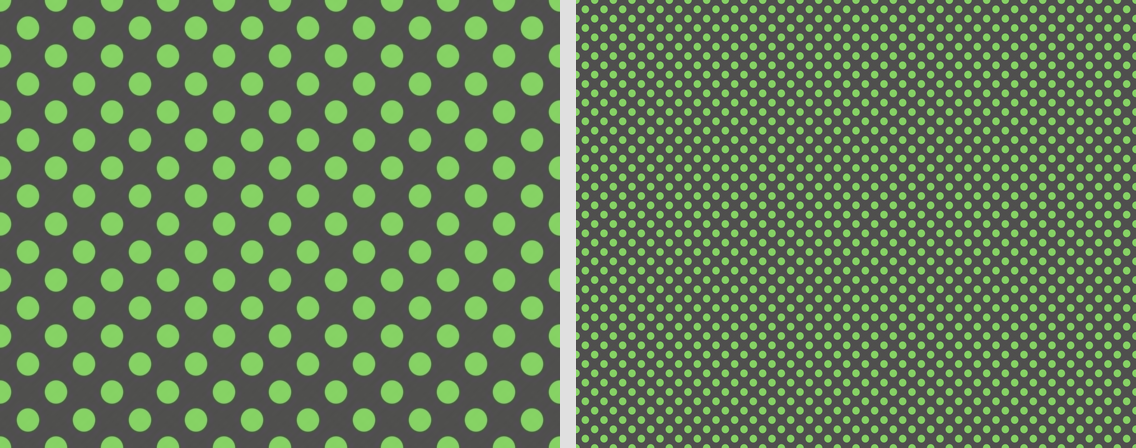
Left: one tile. Right: repeated 3 by 3.
A WebGL 2 fragment shader for this pattern:

```glsl
#version 300 es
precision highp float;

uniform vec2 u_resolution;
out vec4 fragColor;

const float TAU = 6.2831853;

// Signed distance, in cells, to the nearest dot of a staggered lattice
float dotDistance(vec2 p) {
    vec2 corner = fract(p + 0.5) - 0.5;
    vec2 center = fract(p) - 0.5;
    vec2 q = dot(corner, corner) < dot(center, center) ? corner : center;
    return (length(q / vec2(0.2, 0.208)) - 1.0) * 0.204;
}

// Layered sines with whole frequencies, so the mottling wraps
float mottle(vec2 uv) {
    vec2 t = uv * TAU;
    float n = sin(t.x * 43.0 + 2.0 * sin(t.y * 17.0));
    n += sin(t.y * 37.0 + 2.0 * sin(t.x * 23.0));
    n += sin(t.x * 71.0 - t.y * 59.0);
    return n / 3.0;
}

void main() {
    vec2 uv = gl_FragCoord.xy / u_resolution;
    vec2 cells = vec2(10.0, 8.0);
    float d = dotDistance(uv * cells);
    float grain = mottle(uv);
    float soft = max(0.016, 0.8 * cells.x / u_resolution.x);

    vec3 charcoal = vec3(0.31, 0.31, 0.302);
    vec3 plum = vec3(0.32, 0.30, 0.33);
    vec3 moss = vec3(0.27, 0.35, 0.24);
    vec3 green = vec3(0.525, 0.825, 0.392);
    vec3 paleGreen = vec3(0.57, 0.78, 0.48);

    // Ground with a faint plum tint and a mossy fringe around the dots
    float tint = smoothstep(0.02, 0.06, d) * (1.0 - smoothstep(0.09, 0.15, d));
    vec3 ground = mix(charcoal, plum, tint * (0.55 + 0.45 * grain));
    ground = mix(moss, ground, smoothstep(0.015, 0.045, d));

    // Dot with a slightly paler rim
    vec3 disc = mix(green, paleGreen, 0.75 * smoothstep(-0.035, -0.008, d));

    vec3 color = mix(disc, ground, smoothstep(-soft, soft, d));
    fragColor = vec4(color + 0.004 * grain, 1.0);
}
```
